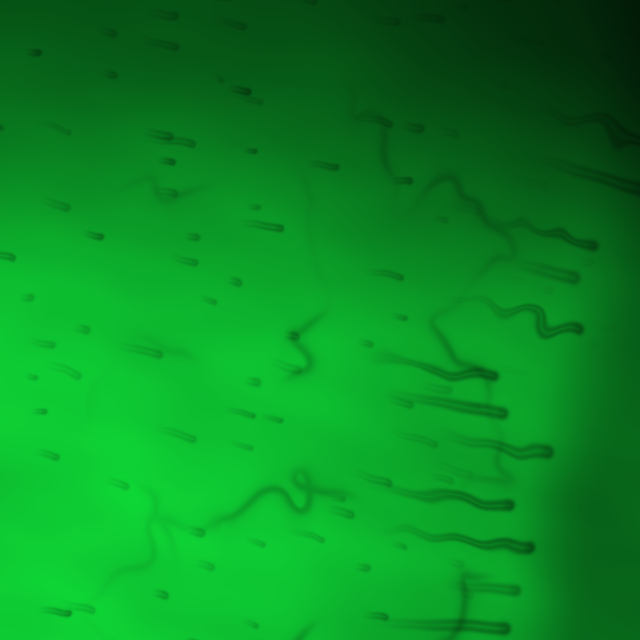
Give the GLSL for this texture, as a Shadertoy shader.

```glsl
// Capillaries under skin in green light: a soft uneven glow, scattered small
// hairpin vessels, a faint winding network, and large loops along a dark edge.
// Vessels are blurred capsule outlines and noise contours that absorb the light.

const vec3  TINT         = vec3(0.066, 1.0, 0.252);
const float GLOW_LOW     = 0.30;            // light level at the top
const float GLOW_HIGH    = 0.80;            // light level at the lower left
const float MOTTLE       = 0.10;
const float TILT         = -0.22;           // direction of the small vessels
const vec2  CELL         = vec2(0.105, 0.066);
const float SMALL_SHARE  = 0.68;
const float SMALL_DARK   = 0.34;
const int   LOOP_COUNT   = 12;
const float LOOP_SPACING = 0.068;
const float LOOP_DARK    = 0.46;
const float NETWORK_DARK = 0.20;
const float NETWORK_SIZE = 4.3;

vec2 hash2(vec2 p) {
    vec3 q = fract(vec3(p.xyx) * vec3(0.1031, 0.1030, 0.0973));
    q += dot(q, q.yzx + 33.33);
    return fract((q.xx + q.yz) * q.zy);
}

vec2 gradientAt(vec2 cell) {
    float a = 6.2832 * hash2(cell + 71.0).x;
    return vec2(cos(a), sin(a));
}

float noise(vec2 p) {
    vec2 i = floor(p), f = fract(p);
    vec2 u = f * f * f * (f * (f * 6.0 - 15.0) + 10.0);
    vec2 e = vec2(1.0, 0.0);
    float a = dot(gradientAt(i), f);
    float b = dot(gradientAt(i + e.xy), f - e.xy);
    float c = dot(gradientAt(i + e.yx), f - e.yx);
    float d = dot(gradientAt(i + e.xx), f - e.xx);
    return mix(mix(a, b, u.x), mix(c, d, u.x), u.y);
}

vec2 noise2(vec2 p) { return vec2(noise(p), noise(p + 37.4)); }

// Into a frame whose x axis points along the given angle
vec2 toFrame(vec2 p, float angle) {
    float c = cos(angle), s = sin(angle);
    return vec2(c * p.x + s * p.y, c * p.y - s * p.x);
}

float bell(float x) { return exp(-x * x); }

// Two limbs joined at the origin, fading out toward negative x
float hairpin(vec2 q, float len, float radius, float blur) {
    float along = clamp(-q.x / len, 0.0, 1.0);
    float d = length(q + vec2(along * len, 0.0));
    float limbs = bell((d - radius) / blur) + 0.4 * bell(d / radius);
    float tip = bell(length(q) / (radius * 1.6));
    return 0.75 * limbs * (1.0 - smoothstep(0.1, 1.0, along)) + 0.45 * tip;
}

float skinEdge(float y) { return mix(0.83, 0.95, smoothstep(0.0, 0.65, y)); }

float glow(vec2 p) {
    float light = mix(GLOW_LOW, GLOW_HIGH, smoothstep(1.08, 0.35, p.y));
    light *= 1.0 - 0.22 * smoothstep(0.15, 0.9, p.x);
    float edge = skinEdge(p.y) + 0.03 * noise(p * 5.0);
    light *= 1.0 - 0.36 * smoothstep(-0.07, 0.09, p.x - edge);
    light *= 1.0 - 0.42 * smoothstep(0.45, 1.0, p.x) * smoothstep(0.45, 0.95, p.y);
    vec2 q = toFrame(p, TILT);
    float blotch = noise(q * vec2(4.0, 6.0) + 3.0) + 0.45 * noise(q * vec2(8.0, 17.0));
    return light * (1.0 + MOTTLE * blotch);
}

float smallVessels(vec2 p) {
    vec2 q = toFrame(p, TILT);
    vec2 home = floor(q / CELL);
    float dark = 0.0;
    for (int j = -1; j <= 1; j++)
    for (int i = -1; i <= 1; i++) {
        vec2 id = home + vec2(i, j);
        vec2 place = hash2(id + 200.0), kind = hash2(id + 311.0), form = hash2(id + 427.0);
        if (kind.x > SMALL_SHARE) continue;
        vec2 local = toFrame(q - (id + place) * CELL, 0.24 * (kind.y - 0.5));
        local.y += 0.005 * noise(vec2(local.x * 30.0, form.x * 90.0));
        float len = mix(0.02, 0.085, form.x * form.x);
        float radius = mix(0.0022, 0.0046, form.y);
        dark += hairpin(local, len, radius, 0.0028) * mix(0.25, 1.0, place.y * kind.y + 0.15);
    }
    return dark * (1.0 - smoothstep(0.62, 0.84, p.x) * (1.0 - 0.3 * p.y));
}

float largeLoops(vec2 p) {
    float dark = 0.0;
    for (int i = 0; i < LOOP_COUNT; i++) {
        float k = float(i);
        vec2 a = hash2(vec2(k, 12.0)), b = hash2(vec2(k, 45.0));
        float y = 0.015 + LOOP_SPACING * (k + 0.4 * (a.x - 0.5));
        float x = skinEdge(y) - 0.015 - 0.13 * a.y * a.y + 0.1 * smoothstep(0.64, 0.74, y);
        vec2 q = toFrame(p - vec2(x, y), -0.05 - 0.35 * y);
        float winding = 0.004 + 0.038 * smoothstep(0.35, 0.8, b.x);
        q += winding * noise2(q * 17.0 + k * 9.7) * smoothstep(0.02, -0.05, q.x);
        float len = mix(0.10, 0.27, b.y);
        float radius = mix(0.0045, 0.0075, a.x) * mix(1.0, 0.65, smoothstep(0.0, -len, q.x));
        dark += hairpin(q, len, radius, 0.0045) * mix(0.5, 1.0, b.y);
    }
    return dark;
}

float contour(vec2 p) {
    return noise(p * NETWORK_SIZE + 0.3 * noise2(p * 13.0) + 8.0);
}

// Thin zero lines of warped noise, broken up by a slow mask
float network(vec2 p) {
    const vec2 e = vec2(0.003, 0.0);
    float n = contour(p);
    vec2 slope = vec2(contour(p + e.xy) - n, contour(p + e.yx) - n) / e.x;
    float d = abs(n) / max(length(slope), 1.5);
    float region = smoothstep(0.05, 0.5, p.x) * smoothstep(0.9, 0.72, p.x) * smoothstep(0.95, 0.65, p.y);
    float broken = smoothstep(-0.25, 0.3, noise(p * 6.0 + 51.0));
    return (bell(d / 0.0065) + 0.3 * bell(d / 0.018)) * region * broken;
}

void mainImage(out vec4 fragColor, in vec2 fragCoord) {
    vec2 p = fragCoord / iResolution.xy;
    float absorbed = SMALL_DARK * smallVessels(p)
                   + LOOP_DARK * largeLoops(p)
                   + NETWORK_DARK * network(p);
    fragColor = vec4(TINT * glow(p) * exp(-absorbed), 1.0);
}
```
